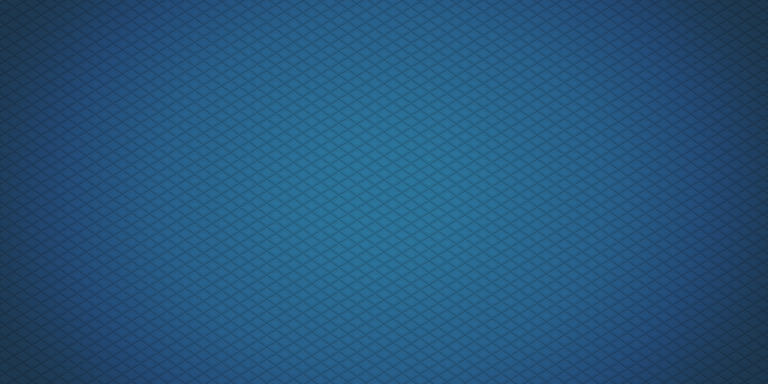
Give the GLSL for this background, as a Shadertoy shader.

```glsl
// Radial blend from teal centre through blue to slate corners
vec3 backdrop(float r) {
    vec3 teal = vec3(0.163, 0.442, 0.59);
    vec3 steel = vec3(0.148, 0.358, 0.525);
    vec3 navy = vec3(0.13, 0.278, 0.45);
    vec3 slate = vec3(0.108, 0.212, 0.305);
    vec3 color = mix(teal, steel, smoothstep(0.08, 0.72, r));
    color = mix(color, navy, smoothstep(0.55, 0.92, r));
    return mix(color, slate, smoothstep(0.8, 1.14, r));
}

// Distance to the nearest diagonal of a unit diamond lattice
float latticeDistance(vec2 q) {
    vec2 diagonal = vec2(q.x + q.y, q.x - q.y);
    vec2 edge = 0.5 - abs(fract(diagonal) - 0.5);
    return min(edge.x, edge.y);
}

void mainImage(out vec4 fragColor, in vec2 fragCoord) {
    vec2 p = (fragCoord - 0.5 * iResolution.xy) / iResolution.y;
    vec3 color = backdrop(length(p * vec2(1.0, 1.25)));

    // Slightly slanted quilt of softly raised diamonds
    vec2 cell = vec2(0.047, 0.0313);
    vec2 q = vec2(p.x, p.y + 0.06 * p.x) / cell;
    float seam = latticeDistance(q);
    color *= mix(0.945, 1.045, smoothstep(0.0, 0.36, seam));

    // Fine dark seams with a faint lit edge beside them
    float blur = 1.2 / (iResolution.y * cell.y);
    float groove = 1.0 - smoothstep(0.0, blur, seam);
    float lit = 1.0 - smoothstep(0.0, blur, latticeDistance(q + vec2(0.0, 0.12)));
    color *= 1.0 - 0.08 * groove;
    color += 0.022 * lit * (1.0 - groove);

    fragColor = vec4(color, 1.0);
}
```
